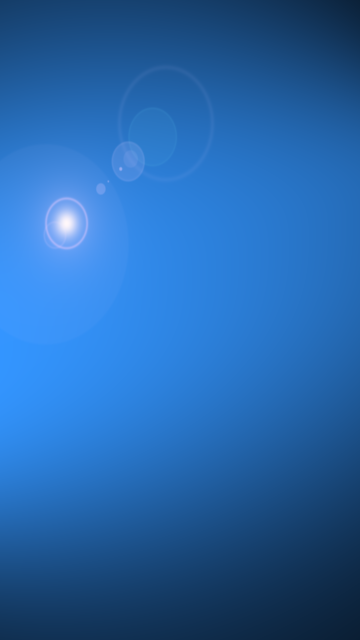
A Shadertoy shader for this background:

```glsl
// Blue vignetted backdrop with a glowing sun and a diagonal lens flare.

// Stretches the canvas so that the tall flare ovals become circles.
const vec2 OVAL = vec2(1.0, 1.47);

// Point on the flare axis: 0 at the sun, 1 at the farthest ring.
vec2 onAxis(float t) {
    return vec2(0.185, 0.651) + t * vec2(0.276, 0.156);
}

float ovalDist(vec2 uv, float t) {
    return length((uv - onAxis(t)) * OVAL);
}

float disc(vec2 uv, float t, float radius, float soft) {
    return 1.0 - smoothstep(radius - soft, radius + soft, ovalDist(uv, t));
}

float ring(vec2 uv, float t, float radius, float width) {
    float d = (ovalDist(uv, t) - radius) / width;
    return exp(-d * d);
}

// Bright band that climbs and fades to the right, darkening above and below.
vec3 backdrop(vec2 uv) {
    float x = uv.x;
    float d = uv.y - mix(0.45, 0.66, x);
    float spread = d > 0.0 ? mix(0.49, 0.26, x * x) : mix(0.35, 0.48, x * (2.0 - x));
    float peak = 1.0 - 0.16 * x - 0.12 * x * x;
    float light = peak * mix(0.2, 1.0, exp(-pow(abs(d) / spread, 2.6)));
    return light * vec3(0.20, 0.585, 1.0);
}

void mainImage(out vec4 fragColor, in vec2 fragCoord) {
    vec2 uv = fragCoord / iResolution.xy;
    float px = 1.0 / iResolution.x;
    vec3 lavender = vec3(0.78, 0.76, 1.0);
    vec3 teal = vec3(0.30, 0.68, 0.88);
    vec3 col = backdrop(uv);

    // Wide halo behind the sun
    col = mix(col, lavender, 0.05 * disc(uv, -0.21, 0.23, 0.004));

    // Ghosts along the axis
    col = mix(col, teal, 0.11 * disc(uv, 0.866, 0.067, px));
    col = mix(col, teal, 0.10 * ring(uv, 0.866, 0.066, 0.003));
    col = mix(col, lavender, 0.075 * ring(uv, 1.0, 0.129, 0.006));
    col = mix(col, lavender, 0.16 * disc(uv, 0.62, 0.046, px));
    col = mix(col, lavender, 0.07 * ring(uv, 0.62, 0.044, 0.003));
    col = mix(col, lavender, 0.12 * disc(uv, 0.645, 0.020, px));
    col = mix(col, lavender, 0.60 * disc(uv, 0.545, 0.004, px));
    col = mix(col, lavender, 0.30 * disc(uv, 0.345, 0.013, px));
    col = mix(col, lavender, 0.45 * disc(uv, 0.42, 0.002, px));

    // Sun: broad glow, thin rings and white core
    float d = ovalDist(uv, 0.0);
    col = mix(col, lavender, 0.78 * exp(-d / 0.062));
    col = mix(col, lavender, 0.08 * disc(uv, -0.117, 0.030, px));
    col = mix(col, lavender, 0.18 * ring(uv, -0.117, 0.030, 0.003));
    col = mix(col, vec3(0.88, 0.78, 1.0), 0.45 * ring(uv, 0.0, 0.057, 0.0035));
    col = mix(col, vec3(1.0, 0.97, 0.98), exp(-d * d / 0.0008));

    fragColor = vec4(col, 1.0);
}
```
